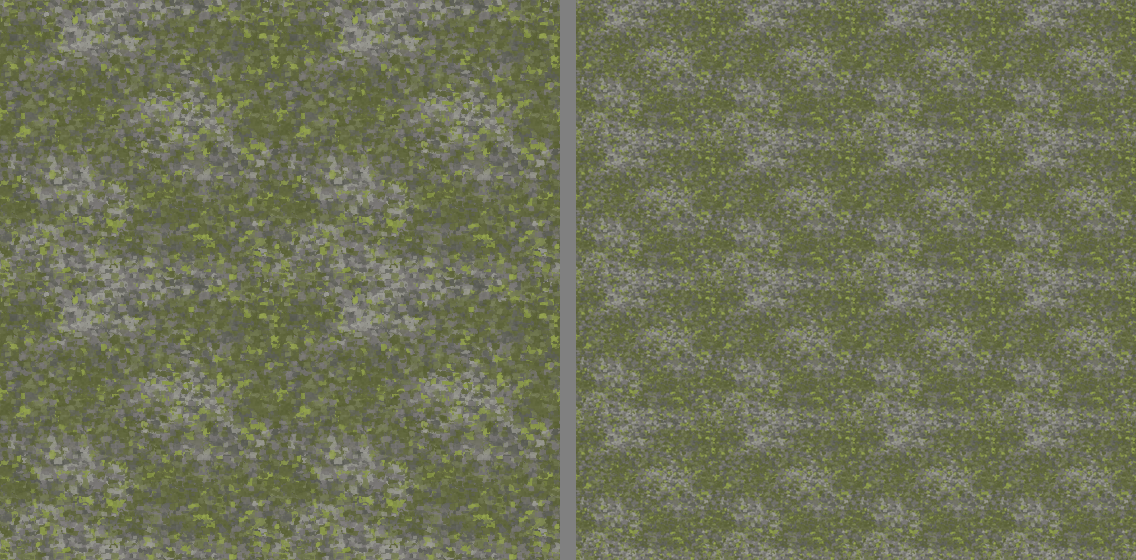
Left: one tile. Right: repeated 2 by 2.
A WebGL 1 fragment shader for this texture:

```glsl
precision highp float;
// Weathered moss and lichen on stone: ragged, blocky daubs in olive, grey and lime.

uniform vec2 u_resolution;

const float REPEATS = 2.0;        // whole tiles across the canvas
const int LAYERS = 8;             // coats of daubs, large to small
const float COARSE_GRID = 13.0;   // daub cells per tile, first coat
const float FINE_GRID = 45.0;     // daub cells per tile, last coat
const float LIME_SHARE = 0.075;
const float BAND_STRENGTH = 0.95; // how strongly broad bands steer the colours
const float RAGGEDNESS = 0.75;
const float SHADE_JITTER = 0.055;
const float GRAIN = 0.035;

const vec3 OLIVE = vec3(0.375, 0.400, 0.235);
const vec3 MOSS  = vec3(0.455, 0.480, 0.330);
const vec3 SLATE = vec3(0.375, 0.380, 0.355);
const vec3 STONE = vec3(0.475, 0.465, 0.460);
const vec3 PALE  = vec3(0.595, 0.595, 0.565);
const vec3 LIME  = vec3(0.560, 0.620, 0.290);

float hash(vec3 p) {
  p = fract(p * 0.1031);
  p += dot(p, p.zyx + 31.32);
  return fract((p.x + p.y) * p.z);
}

vec3 hash3(vec3 p) {
  p = fract(p * vec3(0.1031, 0.1030, 0.0973));
  p += dot(p, p.yxz + 33.33);
  return fract((p.xxy + p.yxx) * p.zyx);
}

// Value noise that wraps after one tile; steep blends give blocky shapes.
float noise(vec2 tile, vec2 cells, float seed) {
  vec2 p = tile * cells;
  vec2 a = mod(floor(p), cells);
  vec2 b = mod(a + 1.0, cells);
  vec2 f = smoothstep(0.2, 0.8, fract(p));
  return mix(mix(hash(vec3(a, seed)), hash(vec3(b.x, a.y, seed)), f.x),
             mix(hash(vec3(a.x, b.y, seed)), hash(vec3(b, seed)), f.x), f.y);
}

// Broad, mostly horizontal bands: low is mossy, high is bare stone.
float bands(vec2 tile) {
  return 0.6 * noise(tile, vec2(3.0, 7.0), 91.0)
       + 0.4 * noise(tile, vec2(7.0, 13.0), 92.0);
}

vec3 daubColour(vec2 centre, vec3 pick) {
  float t = pick.x + BAND_STRENGTH * (bands(centre) - 0.5);
  vec3 colour = OLIVE;
  colour = mix(colour, MOSS, step(0.30, t));
  colour = mix(colour, SLATE, step(0.48, t));
  colour = mix(colour, STONE, step(0.69, t));
  colour = mix(colour, PALE, step(0.94, t));
  colour = mix(colour, LIME, step(pick.y, LIME_SHARE));
  vec3 tint = vec3(1.0, 0.9, 0.8 + 0.4 * pick.y);
  return colour + SHADE_JITTER * (pick.z - 0.5) * tint;
}

// Paints one coat of jittered boxes with worn edges.
vec3 paintCoat(vec3 colour, vec2 tile, float grid, float seed, float density) {
  vec2 p = tile * grid;
  vec2 cell = floor(p);
  float wear = 0.6 * noise(tile, vec2(60.0), seed + 20.0)
             + 0.4 * noise(tile, vec2(136.0), seed + 40.0) - 0.5;
  float softness = max(0.04, 0.6 * REPEATS * grid / u_resolution.y);

  for (int y = -1; y <= 1; y++) {
    for (int x = -1; x <= 1; x++) {
      vec2 home = cell + vec2(float(x), float(y));
      vec3 id = vec3(mod(home, grid), seed);
      vec3 place = hash3(id + vec3(0.0, 0.0, 60.0));
      vec3 shape = hash3(id + vec3(0.0, 0.0, 120.0));
      vec2 centre = home + 0.5 + 0.7 * (place.xy - 0.5);
      vec2 halfSize = mix(vec2(0.28, 0.22), vec2(0.64, 0.52), shape.xy);

      // Box distance, partly rounded, eaten away by the wear noise
      vec2 d = abs(p - centre) - halfSize;
      float dist = max(d.x, d.y) + 0.35 * length(max(d + 0.15, 0.0));
      dist += RAGGEDNESS * mix(0.45, 1.4, shape.z) * wear;

      float cover = 1.0 - smoothstep(-softness, softness, dist);
      cover *= step(place.z, density);
      if (cover > 0.0) {
        vec3 pick = hash3(id + vec3(0.0, 0.0, 180.0));
        float opacity = mix(0.55, 0.95, fract(shape.x * 7.0 + place.y));
        colour = mix(colour, daubColour(centre / grid, pick), cover * opacity);
      }
    }
  }
  return colour;
}

void main() {
  vec2 tile = fract(gl_FragCoord.xy / u_resolution * REPEATS);
  vec3 colour = mix(OLIVE, STONE, bands(tile));

  for (int i = 0; i < LAYERS; i++) {
    float age = float(i) / float(LAYERS - 1);
    float grid = floor(mix(COARSE_GRID, FINE_GRID, age));
    colour = paintCoat(colour, tile, grid, float(i) + 1.0, mix(0.9, 0.45, age));
  }

  // Fine mineral grain
  colour += GRAIN * (noise(tile, vec2(128.0), 95.0) - 0.5);
  gl_FragColor = vec4(colour, 1.0);
}
```
